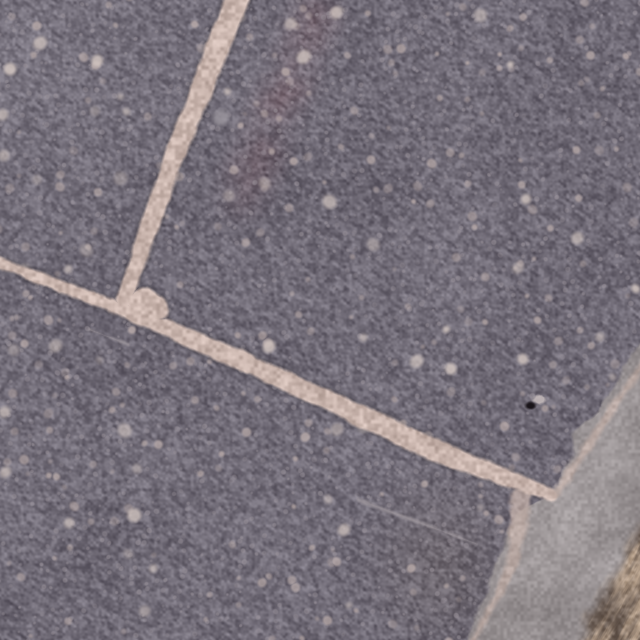
Reproduce this texture procedurally as a Shadertoy shader.

```glsl
float hash(vec2 p) {
    vec3 q = fract(vec3(p.xyx) * 0.1031);
    q += dot(q, q.yzx + 33.33);
    return fract((q.x + q.y) * q.z);
}

float noise(vec2 p) {
    vec2 i = floor(p), f = fract(p);
    f = f * f * (3.0 - 2.0 * f);
    return mix(mix(hash(i), hash(i + vec2(1, 0)), f.x),
               mix(hash(i + vec2(0, 1)), hash(i + vec2(1, 1)), f.x), f.y);
}

float fbm(vec2 p) {
    float sum = 0.0, amplitude = 0.5;
    for (int i = 0; i < 4; i++) {
        sum += amplitude * noise(p);
        p = mat2(1.6, 1.2, -1.2, 1.6) * p + 7.3;
        amplitude *= 0.5;
    }
    return sum / 0.9375;
}

// Signed distance to a stroke whose half width runs from ra to rb
float taper(vec2 p, vec2 a, vec2 b, float ra, float rb) {
    vec2 d = b - a;
    float t = clamp(dot(p - a, d) / dot(d, d), 0.0, 1.0);
    return length(p - a - d * t) - mix(ra, rb, t);
}

float cover(float d, float soft) {
    return 1.0 - smoothstep(-soft, soft, d);
}

// Scattered round grains, one candidate per cell
float speckles(vec2 uv, float cells, float density, float seed) {
    vec2 p = uv * cells, base = floor(p);
    float result = 0.0;
    for (int y = -1; y <= 1; y++)
    for (int x = -1; x <= 1; x++) {
        vec2 id = base + vec2(x, y);
        vec2 centre = id + vec2(hash(id + seed), hash(id + seed + 19.7));
        float present = step(hash(id + seed + 41.3), density);
        float size = mix(0.14, 0.36, hash(id + seed + 73.1));
        float bright = mix(0.4, 1.0, hash(id + seed + 97.9));
        vec2 q = p - centre;
        q.x += 0.3 * (hash(id + seed + 3.1) - 0.5) * q.y;
        result = max(result, present * bright * cover(length(q) - size, 0.14));
    }
    return result;
}

// Mortar between the slabs
float jointDistance(vec2 p) {
    float d = taper(p, vec2(-0.02, 0.596), vec2(0.176, 0.522), 0.008, 0.009);
    d = min(d, taper(p, vec2(0.176, 0.522), vec2(0.391, 0.431), 0.011, 0.015));
    d = min(d, taper(p, vec2(0.391, 0.431), vec2(0.677, 0.297), 0.014, 0.017));
    d = min(d, taper(p, vec2(0.677, 0.297), vec2(0.862, 0.226), 0.018, 0.009));
    d = min(d, taper(p, vec2(0.374, 1.01), vec2(0.267, 0.74), 0.019, 0.015));
    d = min(d, taper(p, vec2(0.267, 0.74), vec2(0.193, 0.531), 0.015, 0.013));
    return min(d, taper(p, vec2(0.225, 0.525), vec2(0.243, 0.518), 0.025, 0.020));
}

// Negative on the kerb at the lower right
float kerbDistance(vec2 p) {
    float lower = 0.729 + 0.40 * p.y;
    float upper = 0.862 + 0.59 * (p.y - 0.229);
    float bulge = 0.022 * exp(-pow((p.y - 0.325) / 0.025, 2.0));
    return 0.87 * (mix(lower, upper, smoothstep(0.195, 0.232, p.y)) - bulge - p.x);
}

vec3 slabColor(vec2 uv) {
    vec3 color = vec3(0.435, 0.415, 0.46);
    color += 0.07 * (fbm(uv * 7.0) - 0.5);
    color += 0.025 * smoothstep(0.45, 0.0, uv.x) * smoothstep(0.5, 0.9, uv.y);
    float stain = cover(taper(uv, vec2(0.49, 0.97), vec2(0.38, 0.70), 0.0, 0.0) - 0.025, 0.04);
    color += vec3(0.025, -0.02, -0.025) * stain * fbm(uv * 20.0) * 1.6;
    float dirt = cover(length((uv - vec2(0.69, 0.12)) * vec2(1.0, 0.8)) - 0.07, 0.09);
    color = mix(color, vec3(0.43, 0.40, 0.42), 0.6 * dirt);
    // Crystalline grain
    vec2 turned = mat2(0.8, 0.6, -0.6, 0.8) * uv;
    color += 0.15 * (noise(turned * vec2(125.0, 195.0)) - 0.5);
    color += 0.10 * (noise(uv * 230.0 + 31.0) - 0.5);
    color = mix(color, vec3(0.62, 0.59, 0.62), 0.55 * speckles(uv, 85.0, 0.24, 5.0));
    color = mix(color, vec3(0.75, 0.69, 0.68), 0.75 * speckles(uv, 48.0, 0.13, 23.0));
    return mix(color, vec3(0.82, 0.77, 0.75), 0.85 * speckles(uv, 30.0, 0.055, 61.0));
}

vec3 kerbColor(vec2 uv) {
    float grain = noise(uv * 190.0) - 0.5;
    vec3 color = vec3(0.60, 0.575, 0.58) + 0.16 * (fbm(uv * 18.0) - 0.5) + 0.10 * grain;
    float streak = fbm(mat2(0.87, 0.49, -0.49, 0.87) * uv * vec2(65.0, 14.0));
    vec3 earth = mix(vec3(0.37, 0.31, 0.27), vec3(0.77, 0.67, 0.57), smoothstep(0.25, 0.7, streak));
    float earthEdge = 0.905 + 0.55 * uv.y - uv.x + 0.03 * (fbm(uv * 24.0) - 0.5);
    return mix(color, earth + 0.16 * grain, 0.85 * cover(earthEdge, 0.018));
}

void mainImage(out vec4 fragColor, in vec2 fragCoord) {
    vec2 uv = fragCoord / iResolution.xy;
    float soft = 0.0015 + 0.7 / iResolution.y;
    float rough = 0.008 * (fbm(uv * 42.0) - 0.5);

    // Slabs and kerb
    float kerbEdge = kerbDistance(uv) + rough * 1.8;
    vec3 color = mix(slabColor(uv), kerbColor(uv), cover(kerbEdge, soft * 1.5));

    // Mortar with a shaded rim
    float joint = jointDistance(uv) + rough;
    float onSlab = smoothstep(-0.01, 0.01, kerbEdge);
    color *= 1.0 - 0.16 * onSlab * cover(joint - 0.004, 0.005);
    vec3 mortar = vec3(0.79, 0.71, 0.68) + 0.16 * (noise(uv * 170.0) - 0.5);
    mortar += 0.10 * (fbm(uv * 60.0) - 0.5);
    color = mix(color, mortar, cover(joint, soft * 1.4));

    // Pale seams along the kerb
    float seam = taper(uv, vec2(1.01, 0.44), vec2(0.872, 0.232), 0.004, 0.007);
    seam = min(seam, taper(uv, vec2(0.815, 0.225), vec2(0.803, 0.12), 0.016, 0.009));
    seam = min(seam, taper(uv, vec2(0.803, 0.12), vec2(0.735, -0.01), 0.007, 0.003));
    color = mix(color, mortar * 0.96, 0.75 * cover(seam + rough * 1.5, soft * 2.0));

    // Scratches, worn spot and chipped pit
    float scratch = taper(uv, vec2(0.56, 0.219), vec2(0.745, 0.150), 0.003, 0.001);
    scratch = min(scratch, taper(uv, vec2(0.14, 0.485), vec2(0.20, 0.462), 0.002, 0.002));
    color = mix(color, vec3(0.65, 0.62, 0.64), 0.65 * cover(scratch + rough, 0.003));
    float worn = length(uv - vec2(0.345, 0.815)) - 0.012 + rough * 1.5;
    color = mix(color, vec3(0.62, 0.60, 0.63), 0.7 * cover(worn, 0.005));
    float pit = length((uv - vec2(0.829, 0.366)) * vec2(0.8, 1.2)) - 0.007;
    color = mix(color, vec3(0.10, 0.08, 0.10), cover(pit + rough, 0.003));
    float chip = length((uv - vec2(0.845, 0.375)) * vec2(0.7, 1.1)) - 0.008;
    color = mix(color, vec3(0.78, 0.74, 0.74), 0.85 * cover(chip + rough * 2.0, 0.003));

    fragColor = vec4(clamp(color, 0.0, 1.0), 1.0);
}
```
